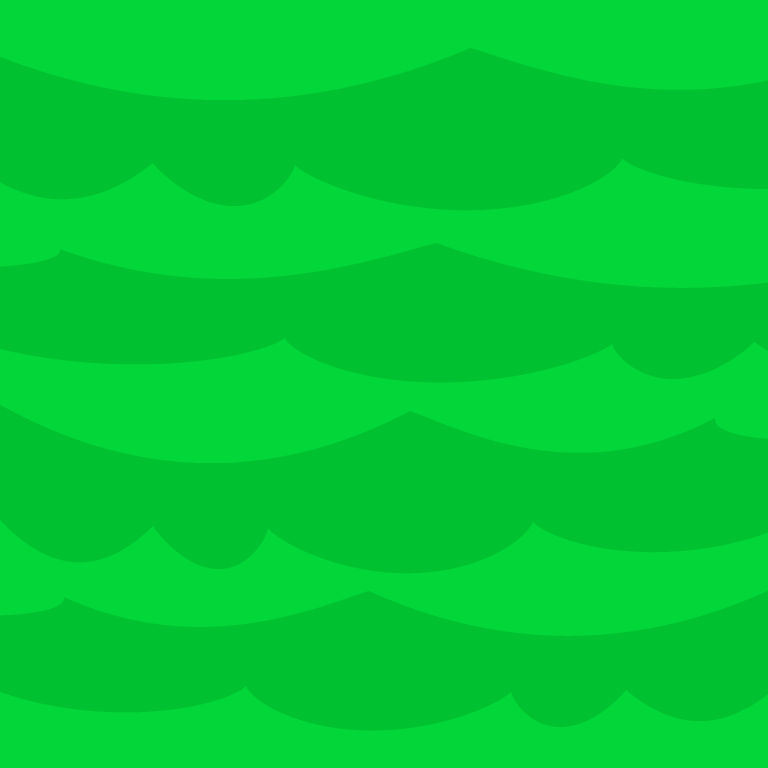
Reproduce this pattern procedurally as a WebGL 1 fragment shader.

```glsl
precision highp float;
// Four wavy green bands with scalloped edges, alternate bands mirrored.

uniform vec2 u_resolution;

const float SIZE = 768.0;     // design units across the canvas, y pointing down
const float ROWS = 4.0;
const float SAMPLES = 3.0;    // antialiasing samples per axis
const vec3 DARK_GREEN = vec3(0.0, 0.76, 0.19);
const vec3 LIGHT_GREEN = vec3(0.01, 0.84, 0.22);

// Height of an arc hanging between two cusps; keeps edgeY outside their span.
// skew shifts the lowest point sideways, roundness below 1 steepens the ends.
float hangArc(float edgeY, float x, vec2 start, vec2 end,
              float sag, float skew, float roundness) {
  if (x < start.x || x >= end.x) return edgeY;
  float t = (x - start.x) / (end.x - start.x);
  float u = pow(max(t, 0.00001), skew);
  float bow = pow(max(4.0 * u * (1.0 - u), 0.00001), roundness);
  return mix(start.y, end.y, t) + sag * bow;
}

// Upper outline of a band: long, middle and short arc.
float upperEdge(float x) {
  vec2 peak = vec2(410.0, 0.0);
  vec2 notch = vec2(715.0, 7.0);
  float y = 0.0;
  y = hangArc(y, x, vec2(-10.0, -12.0), peak, 58.0, 1.0, 1.0);
  y = hangArc(y, x, peak, notch, 38.0, 1.1, 1.0);
  return hangArc(y, x, notch, vec2(830.0, 12.0), 18.5, 1.0, 0.4);
}

// Lower outline of a band: medium, narrow, wide and shallow arc.
float lowerEdge(float x) {
  vec2 cuspA = vec2(153.0, 115.0);
  vec2 cuspB = vec2(268.0, 117.0);
  vec2 cuspC = vec2(533.0, 110.0);
  float y = 110.0;
  y = hangArc(y, x, vec2(-8.0, 100.0), cuspA, 43.5, 1.0, 1.0);
  y = hangArc(y, x, cuspA, cuspB, 42.0, 1.21, 0.75);
  y = hangArc(y, x, cuspB, cuspC, 49.0, 1.15, 0.7);
  return hangArc(y, x, cuspC, vec2(800.0, 105.0), 33.5, 0.93, 0.8);
}

// 1 inside the band of the given row, 0 outside.
float bandMask(vec2 p, float row) {
  float pair = floor(row / 2.0);
  float mirrored = mod(row, 2.0);

  // The upper pair is stretched sideways; mirrored bands are flatter.
  float stretch = mix(1.235, 1.0, pair);
  float flatten = mix(1.0, 0.86, mirrored);
  float top = 48.0 + 363.0 * pair + mirrored * (195.0 - 15.0 * pair);

  float x = mix(p.x, mix(907.0, 779.0, pair) - p.x, mirrored);
  x = 153.0 + (x - 153.0) / stretch;
  float y = (p.y - top) / flatten;
  return step(upperEdge(x), y) * step(y, lowerEdge(x));
}

float allBands(vec2 p) {
  float mask = 0.0;
  for (float row = 0.0; row < ROWS; row++) {
    mask = max(mask, bandMask(p, row));
  }
  return mask;
}

void main() {
  // Average a small grid of samples inside each pixel.
  float coverage = 0.0;
  for (float i = 0.0; i < SAMPLES; i++) {
    for (float j = 0.0; j < SAMPLES; j++) {
      vec2 offset = (vec2(i, j) + 0.5) / SAMPLES - 0.5;
      vec2 uv = (gl_FragCoord.xy + offset) / u_resolution;
      coverage += allBands(SIZE * vec2(uv.x, 1.0 - uv.y));
    }
  }
  coverage /= SAMPLES * SAMPLES;
  gl_FragColor = vec4(mix(LIGHT_GREEN, DARK_GREEN, coverage), 1.0);
}
```
